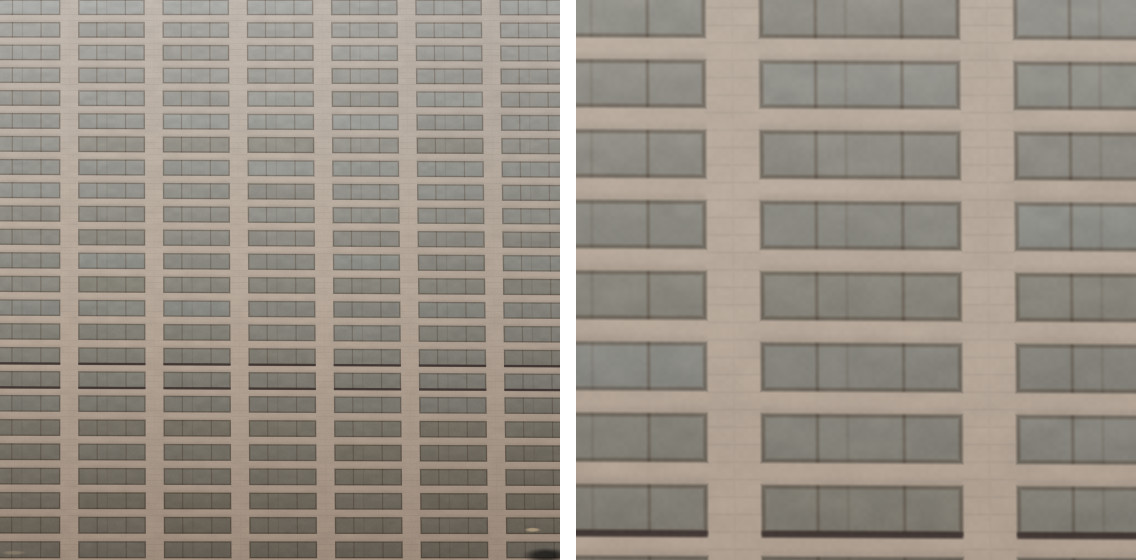
Left: the whole. Right: its middle third, enlarged.
Reproduce this pattern procedurally as a Shadertoy shader.

```glsl
// Hazy office tower facade: stone piers and floor bands framing rows of grey windows.

// Layout, in canvas units, with y measured down from the top
const float FIRST_PIER = 0.1237;
const float BAY_TOP = 0.1505;         // bay width at the top edge
const float BAY_BOTTOM = 0.1529;      // bay width at the bottom edge
const float FIRST_FLOOR = 0.0130;     // centre of the highest window row
const float FLOOR_PITCH = 0.0401;
const float FLOOR_GROWTH = 0.0000876; // rows grow taller towards the ground
const float FLOOR_SAG = 0.0058;       // drop of the rows at the right side
const vec2 WINDOW_HALF = vec2(0.3945, 0.345); // fraction of bay and floor
const float FRAME_WIDTH = 0.0024;
const float MULLION_HALF = 0.0010;
const float TILE_HEIGHT = 0.0104;
const float SOFTNESS = 0.0013;
const vec2 DARK_FLOORS = vec2(15.0, 16.0);

// Colours from the hazy top to the shaded ground
const vec3 STONE_TOP = vec3(0.750, 0.715, 0.680);
const vec3 STONE_MID = vec3(0.715, 0.660, 0.605);
const vec3 STONE_LOW = vec3(0.620, 0.550, 0.490);
const vec3 GLASS_TOP = vec3(0.655, 0.650, 0.630);
const vec3 GLASS_MID = vec3(0.540, 0.535, 0.505);
const vec3 GLASS_LOW = vec3(0.395, 0.365, 0.320);
const vec3 FRAME_TINT = vec3(0.83, 0.79, 0.76);
const vec3 SLOT_COLOR = vec3(0.235, 0.195, 0.185);
const vec3 GLINT_COLOR = vec3(0.74, 0.66, 0.53);

float hash(vec2 p) {
    vec3 q = fract(vec3(p.xyx) * 0.1031);
    q += dot(q, q.yzx + 33.33);
    return fract((q.x + q.y) * q.z);
}

float noise(vec2 p) {
    vec2 i = floor(p), f = fract(p);
    f = f * f * (3.0 - 2.0 * f);
    return mix(mix(hash(i), hash(i + vec2(1, 0)), f.x),
               mix(hash(i + vec2(0, 1)), hash(i + vec2(1, 1)), f.x), f.y);
}

float fill(float d) {
    float soft = max(SOFTNESS, 0.7 / iResolution.y);
    return 1.0 - smoothstep(-soft, soft, d);
}

float stripe(float d, float halfWidth) {
    return fill(abs(d) - halfWidth);
}

float spot(vec2 p, vec2 radius) {
    return 1.0 - smoothstep(0.4, 1.2, length(p / radius));
}

vec3 ramp(vec3 top, vec3 middle, vec3 low, float t) {
    return t < 0.5 ? mix(top, middle, t * 2.0) : mix(middle, low, t * 2.0 - 1.0);
}

void mainImage(out vec4 fragColor, in vec2 fragCoord) {
    vec2 p = fragCoord / iResolution.xy;
    p.y = 1.0 - p.y;

    // Bays, slightly spreading towards the ground
    float bay = mix(BAY_TOP, BAY_BOTTOM, p.y);
    float across = (p.x - FIRST_PIER) / bay;
    float column = floor(across);
    float x = across - column - 0.5;

    // Floors: invert the quadratic spacing to get the row index
    float y = p.y - FLOOR_SAG * p.x * 4.0 * p.y * (1.0 - p.y);
    float pitch = sqrt(FLOOR_PITCH * FLOOR_PITCH + 4.0 * FLOOR_GROWTH * (y - FIRST_FLOOR));
    float down = (pitch - FLOOR_PITCH) / (2.0 * FLOOR_GROWTH);
    float row = floor(down + 0.5);
    float v = down - row;

    vec2 edge = (abs(vec2(x, v)) - WINDOW_HALF) * vec2(bay, pitch);
    float d = max(edge.x, edge.y);
    float inBay = fill(edge.x);

    // Stone with weathering and faint tile joints
    vec3 stone = ramp(STONE_TOP, STONE_MID, STONE_LOW, p.y);
    stone *= 0.98 + 0.04 * noise(p * vec2(45.0, 90.0));
    float joint = (fract(p.y / TILE_HEIGHT) - 0.5) * TILE_HEIGHT;
    float seam = (abs(x) - 0.5) * bay;
    float joints = max(stripe(joint, 0.0004), 0.5 * stripe(seam, 0.0004));
    stone *= 1.0 - 0.05 * joints * (1.0 - inBay);
    stone *= 1.0 - 0.05 * inBay * smoothstep(-0.5, -0.36, v) * step(v, 0.0);

    // Glass, varied by floor and by window
    vec2 cell = vec2(column + 20.0, row + 20.0);
    float floorTone = hash(vec2(7.0, cell.y)) - 0.5;
    float paneTone = hash(cell) - 0.5;
    vec3 glass = ramp(GLASS_TOP, GLASS_MID, GLASS_LOW, p.y);
    glass *= 1.0 + 0.05 * floorTone + 0.05 * paneTone;
    glass += vec3(-0.012, 0.0, 0.015) * (floorTone + 0.6 * paneTone);
    glass *= 0.97 + 0.06 * noise(p * vec2(70.0, 120.0));
    glass *= 1.0 - 0.06 * v;

    // Mullions: two main bars and a faint one between them
    float along = x / (2.0 * WINDOW_HALF.x) + 0.5;
    float span = 2.0 * WINDOW_HALF.x * bay;
    float bars = max(stripe((along - 0.28) * span, MULLION_HALF),
                     stripe((along - 0.71) * span, MULLION_HALF));
    bars = max(bars, 0.35 * stripe((along - 0.43) * span, MULLION_HALF));
    glass = mix(glass, glass * FRAME_TINT, bars * 0.9);
    vec3 frame = glass * FRAME_TINT;
    vec3 color = mix(stone, mix(frame, glass, fill(d + FRAME_WIDTH)), fill(d));

    // Dark slots under two of the floors
    float slotRow = 1.0 - min(1.0, min(abs(row - DARK_FLOORS.x), abs(row - DARK_FLOORS.y)));
    float slot = stripe((v - WINDOW_HALF.y) * pitch, 0.0020) * inBay * slotRow;
    color = mix(color, SLOT_COLOR, slot * 0.92);

    // Reflections and a shadow near the ground, then fine grain
    float glints = spot(p - vec2(0.951, 0.946), vec2(0.014, 0.004));
    glints += 0.4 * spot(p - vec2(0.025, 0.987), vec2(0.022, 0.004));
    color = mix(color, GLINT_COLOR, min(glints, 1.0) * 0.8);
    color *= 1.0 - 0.6 * spot(p - vec2(0.975, 0.992), vec2(0.038, 0.013));
    color *= 1.0 - 0.05 * smoothstep(0.5, 1.0, p.x) * (1.0 - 0.5 * p.y);
    color += 0.014 * (noise(p * 380.0) - 0.5);
    fragColor = vec4(color, 1.0);
}
```
